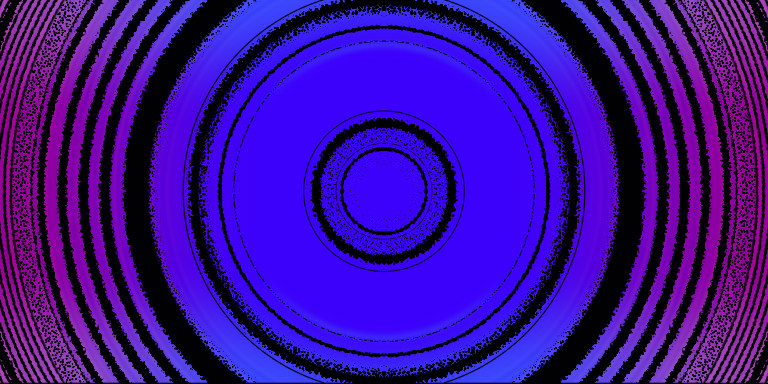
Give the GLSL for this background, as a Shadertoy shader.

```glsl
// Concentric ragged black rings over a blue field that turns violet at the sides.

const vec3 BLUE = vec3(0.235, 0.005, 0.985);
const vec3 MAGENTA = vec3(0.60, 0.0, 0.60);
const vec3 INK = vec3(0.005, 0.0, 0.012);

vec2 hash2(vec2 p) {
    vec3 q = fract(p.xyx * vec3(0.1031, 0.103, 0.0973));
    q += dot(q, q.yzx + 33.33);
    return fract((q.xx + q.yz) * q.zy);
}

// Cellular noise: distance to the nearest scattered point
float cellular(vec2 p) {
    vec2 cell = floor(p);
    float nearest = 2.0;
    for (int y = -1; y <= 1; y++) {
        for (int x = -1; x <= 1; x++) {
            vec2 id = cell + vec2(x, y);
            nearest = min(nearest, length(id + hash2(id) - p));
        }
    }
    return nearest;
}

// Soft-edged ring of a given radius and half width
float ring(float r, float radius, float halfWidth, float aa) {
    return 1.0 - smoothstep(-aa, aa, abs(r - radius) - halfWidth);
}

// Zone between two radii that fades in and out over a given width
float zone(float r, float inner, float outer, float fade) {
    return smoothstep(inner - fade, inner + fade, r)
         * (1.0 - smoothstep(outer - fade, outer + fade, r));
}

// Grains that grow until they fill the area as density reaches one
float grains(float noise, float density) {
    float size = density * 1.1;
    return density < 0.01 ? 0.0 : 1.0 - smoothstep(size - 0.13, size + 0.13, noise);
}

// Side-to-side hue shift, with a lighter tint toward top and bottom
vec3 background(vec2 q, float r) {
    float side = smoothstep(0.3, 1.0, q.x);
    vec3 color = mix(BLUE, MAGENTA, side);
    float lift = smoothstep(0.17, 0.5, q.y) * smoothstep(0.34, 0.56, r);
    color.g += 0.27 * lift;
    color.r += 0.05 * lift * side;
    color.b += 0.12 * lift * side;
    // Faint glow inside the dashed circle
    color.g += 0.13 * zone(r, 0.373, 0.391, 0.012) * smoothstep(0.2, 0.38, q.y);
    return color;
}

float innerRings(float r, float noise, float rough, float aa) {
    float dash = smoothstep(0.25, 0.4, noise);
    float ink = ring(r, 0.209, 0.0012, aa);
    ink = max(ink, ring(r + rough * 0.007, 0.177, 0.0125, aa));
    ink = max(ink, ring(r + rough * 0.003, 0.110, 0.0042, aa));
    ink = max(ink, ring(r, 0.125, 0.001, aa) * dash);
    ink = max(ink, grains(noise, 0.22 * zone(r, 0.128, 0.162, 0.008)));
    return max(ink, grains(noise, 0.07 * zone(r, 0.07, 0.10, 0.01)));
}

float middleRings(float r, float noise, float rough, float aa) {
    float dash = smoothstep(0.25, 0.45, noise);
    float ink = ring(r, 0.391, 0.0015, aa) * dash;
    ink = max(ink, ring(r + rough * 0.003, 0.427, 0.0047, aa));
    ink = max(ink, ring(r + rough * 0.010, 0.497, 0.0115, aa));
    ink = max(ink, ring(r, 0.523, 0.0015, aa));
    ink = max(ink, grains(noise, 0.42 * zone(r, 0.462, 0.510, 0.012)));
    // Wide dark band that dissolves inward
    ink = max(ink, ring(r + rough * 0.008, 0.648, 0.031, aa));
    return max(ink, grains(noise, 0.65 * zone(r, 0.607, 0.66, 0.025)));
}

float outerRings(float r, float noise, float rough, float aa) {
    float ink = 0.0;
    for (int i = 0; i < 4; i++) {
        float n = float(i);
        ink = max(ink, ring(r + rough * 0.006, 0.727 + 0.0555 * n, 0.0145 - 0.0015 * n, aa));
    }
    ink = max(ink, ring(r + rough * 0.004, 0.918, 0.003, aa));
    ink = max(ink, grains(noise, 0.32 * zone(r, 0.925, 0.97, 0.008)));
    // Fine grooves toward the corners
    float groove = abs(fract(r / 0.0175) - 0.5) * 0.0175 + rough * 0.002;
    float lines = 1.0 - smoothstep(0.0035 - aa, 0.0035 + aa, groove);
    ink = max(ink, lines * smoothstep(0.96, 0.975, r));
    return max(ink, ring(r + rough * 0.006, 1.079, 0.011, aa));
}

void mainImage(out vec4 fragColor, in vec2 fragCoord) {
    vec2 uv = fragCoord / iResolution.y;
    vec2 p = uv - vec2(0.5 * iResolution.x / iResolution.y, 0.502);
    vec2 q = abs(p);
    float r = length(p);
    float aa = 0.8 / iResolution.y;

    // Mirrored grain shared by all ragged edges
    float noise = cellular(q * 125.0);
    float rough = 2.0 * (noise - 0.45);

    vec3 color = background(q, r);
    float ripple = sin(r * 226.0) * sin(r * 91.0);
    color += vec3(0.04, 0.03, 0.0) * ripple * smoothstep(0.53, 0.6, r);

    float ink = innerRings(r, noise, rough, aa);
    ink = max(ink, middleRings(r, noise, rough, aa));
    ink = max(ink, outerRings(r, noise, rough, aa));
    // Thin dark base line
    ink = max(ink, 1.0 - smoothstep(0.002, 0.005, uv.y));
    fragColor = vec4(mix(color, INK, ink), 1.0);
}
```
